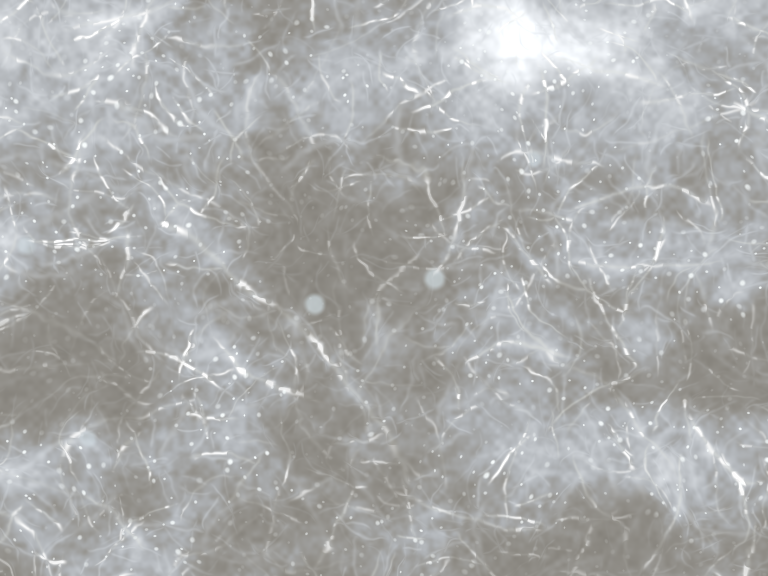
A WebGL 1 fragment shader for this texture:

```glsl
precision highp float;
uniform vec2 u_resolution;

float hash(vec2 p) {
  vec3 q = fract(vec3(p.xyx) * 0.1031);
  q += dot(q, q.yzx + 33.33);
  return fract((q.x + q.y) * q.z);
}

vec2 hash2(vec2 p) {
  return vec2(hash(p), hash(p + 47.3));
}

float noise(vec2 p) {
  vec2 i = floor(p);
  vec2 f = fract(p);
  f = f * f * (3.0 - 2.0 * f);
  float low = mix(hash(i), hash(i + vec2(1.0, 0.0)), f.x);
  float high = mix(hash(i + vec2(0.0, 1.0)), hash(i + 1.0), f.x);
  return mix(low, high, f.y);
}

float fbm(vec2 p) {
  float sum = 0.0;
  float weight = 0.45;
  for (int i = 0; i < 6; i++) {
    sum += weight * noise(p);
    p = mat2(1.6, 1.2, -1.2, 1.6) * p + 11.7;
    weight *= 0.56;
  }
  return sum;
}

float glow(vec2 p, vec2 centre, vec2 radius) {
  vec2 d = (p - centre) / radius;
  return exp(-dot(d, d));
}

// Bent threads, one per grid cell, with random heading and brightness
float threads(vec2 p, float scale, float width, float seed) {
  vec2 q = p * scale;
  float total = 0.0;
  for (int y = -1; y <= 1; y++) {
    for (int x = -1; x <= 1; x++) {
      vec2 id = floor(q) + vec2(float(x), float(y));
      vec2 key = id + seed;
      vec2 offset = q - id - hash2(key);
      float angle = 6.2832 * hash(key + 13.1);
      vec2 heading = vec2(cos(angle), sin(angle));
      float along = dot(offset, heading);
      float bend = 1.2 * (hash(key + 29.7) - 0.5);
      float across = dot(offset, vec2(-heading.y, heading.x)) + bend * along * along;
      float reach = mix(0.4, 0.9, hash(key + 61.9));
      float d = across / (width * scale);
      float strength = mix(0.25, 1.0, hash(key + 83.3));
      total = max(total, strength * exp(-d * d) * (1.0 - smoothstep(reach * 0.6, reach, abs(along))));
    }
  }
  return total;
}

// Round spots with random radius; share is the fraction of cells used
float spots(vec2 p, float scale, vec2 radii, float softness, float share, float seed) {
  vec2 q = p * scale;
  float total = 0.0;
  for (int y = -1; y <= 1; y++) {
    for (int x = -1; x <= 1; x++) {
      vec2 id = floor(q) + vec2(float(x), float(y));
      vec2 key = id + seed;
      float d = length(q - id - hash2(key)) / scale;
      float radius = mix(radii.x, radii.y, pow(hash(key + 17.9), 2.0));
      float disc = 1.0 - smoothstep(radius * (1.0 - softness), radius * (1.0 + softness), d);
      total = max(total, disc * step(hash(key + 71.3), share) * mix(0.4, 1.0, hash(key + 5.7)));
    }
  }
  return total;
}

float strand(vec2 p, vec2 a, vec2 b, float width) {
  vec2 span = b - a;
  float t = clamp(dot(p - a, span) / dot(span, span), 0.0, 1.0);
  float d = length(p - a - span * t) / width;
  return exp(-d * d);
}

// Warm grey shadows turning to cool white haze
vec3 hazeColor(float level) {
  vec3 warm = vec3(0.012, 0.0, -0.026);
  vec3 cool = vec3(-0.014, 0.002, 0.02);
  return level + mix(warm, cool, smoothstep(0.52, 0.74, level));
}

void main() {
  vec2 p = gl_FragCoord.xy / u_resolution.y;
  vec2 warp = vec2(noise(p * 8.0), noise(p * 8.0 + 31.0)) - 0.5;
  warp += 0.25 * (vec2(noise(p * 24.0), noise(p * 24.0 + 53.0)) - 0.5);
  warp += 0.12 * (vec2(noise(p * 65.0), noise(p * 65.0 + 19.0)) - 0.5);
  vec2 w = p + 0.045 * warp;

  // Blurred haze with a soft floor
  float level = 0.565 + 0.66 * (fbm(w * 5.5 + 3.0) - 0.49) + 0.05 * smoothstep(0.55, 1.0, p.y);
  level += 0.28 * glow(w, vec2(0.94, 0.95), vec2(0.24, 0.13));
  level += 0.16 * glow(w, vec2(0.65, 0.87), vec2(0.17, 0.07));
  level += 0.14 * glow(w, vec2(1.08, 0.20), vec2(0.18, 0.08));
  level += 0.09 * glow(w, vec2(0.15, 0.82), vec2(0.18, 0.14));
  level += 0.08 * strand(w, vec2(0.25, 0.66), vec2(0.62, 0.36), 0.03);
  level -= 0.05 * glow(w, vec2(0.42, 0.39), vec2(0.13, 0.09));
  level -= 0.05 * glow(w, vec2(0.78, 0.53), vec2(0.17, 0.09));
  float density = smoothstep(0.48, 0.68, level);
  level += 0.11 * density * threads(w, 5.0, 0.014, 37.0);
  float rise = level - 0.53;
  level = 0.53 + 0.5 * (rise + sqrt(rise * rise + 0.004));
  float mottle = 0.045 * (noise(w * 40.0) - 0.5) + 0.065 * (noise(p * 95.0) - 0.5);
  vec3 color = hazeColor(level + mottle * mix(0.7, 1.4, density));

  // Out of focus droplets
  float droplets = spots(p + 0.01 * warp, 5.0, vec2(0.012, 0.026), 0.35, 0.25, 9.0);
  color = mix(color, vec3(0.87, 0.93, 0.96), 0.6 * droplets);

  // Web of threads, denser within bright haze
  float web = mix(0.3, 1.0, density);
  float faint = max(threads(w + 0.3, 8.0, 0.006, 4.0), threads(w, 15.0, 0.0032, 21.0));
  faint = max(faint, threads(w + 0.7, 22.0, 0.0024, 93.0));
  float sharp = max(threads(w, 5.0, 0.0036, 37.0), threads(w + 0.17, 8.0, 0.003, 58.0));
  sharp = max(sharp, 0.9 * threads(w + 0.41, 12.0, 0.0026, 71.0));
  float trunk = strand(w, vec2(0.27, 0.63), vec2(0.60, 0.37), 0.006);
  trunk = max(trunk, strand(w, vec2(0.60, 0.37), vec2(0.72, 0.18), 0.0045));
  sharp = max(sharp, 0.8 * trunk);
  float beads = smoothstep(0.45, 0.7, noise(p * 90.0)) * smoothstep(0.25, 0.6, noise(p * 14.0 + 7.0));
  color = mix(color, vec3(0.84, 0.86, 0.88), 0.42 * faint * web);
  color = mix(color, vec3(0.88, 0.89, 0.87), 0.45 * sharp * web);
  color = mix(color, vec3(1.0), min(1.6 * sharp * beads, 1.0) * web);

  // Glints, clustered in the haze
  float glints = spots(p + 0.02 * warp, 38.0, vec2(0.0018, 0.0045), 0.6, 0.6, 77.0);
  float cluster = density * smoothstep(0.3, 0.6, noise(p * 11.0));
  color = mix(color, vec3(0.98, 1.0, 1.0), glints * mix(0.15, 1.0, cluster));
  gl_FragColor = vec4(clamp(color, 0.0, 1.0), 1.0);
}
```
